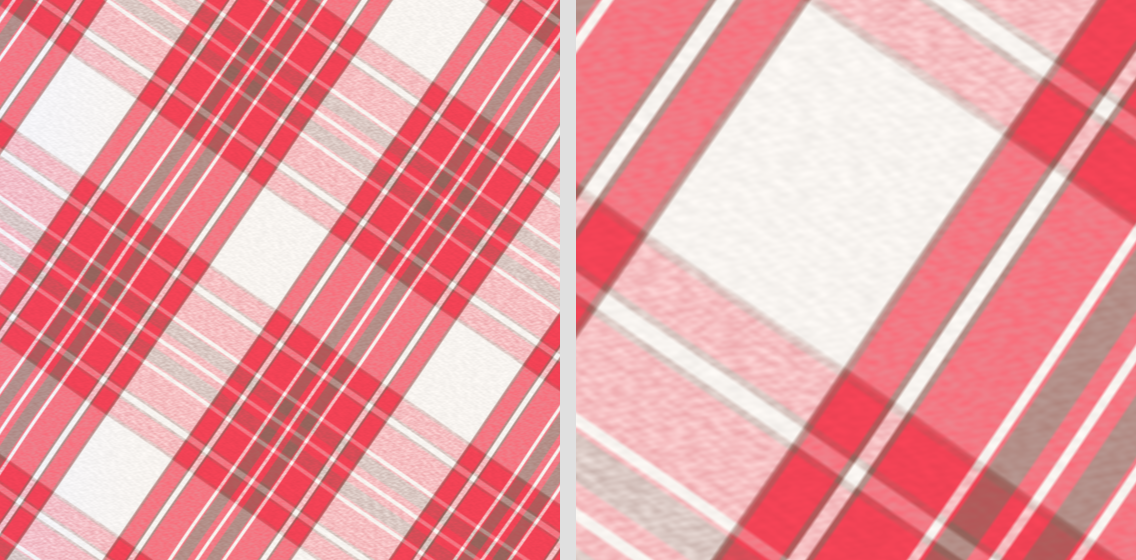
Left, the full canvas; right, a detail of the centre.
This pattern is drawn by a three.js fragment shader. Its source:

```glsl
// Woven red, white and brown check laid on a slant.
// One symmetric stripe sequence colours both the warp and the weft; the
// two are blended by thread coverage, which gradient noise makes uneven.

varying vec2 vUv;

const vec3 WHITE = vec3(0.97, 0.955, 0.94);
const vec3 RED = vec3(0.95, 0.26, 0.335);
const vec3 BROWN = vec3(0.59, 0.39, 0.36);

vec2 randomGradient(vec2 cell) {
  float angle = 6.2832 * fract(sin(dot(cell, vec2(127.1, 311.7))) * 43758.5);
  return vec2(cos(angle), sin(angle));
}

float gradientNoise(vec2 p) {
  vec2 i = floor(p);
  vec2 f = p - i;
  vec2 s = f * f * f * (f * (f * 6.0 - 15.0) + 10.0);
  vec2 e = vec2(1.0, 0.0);
  float bottom = mix(dot(randomGradient(i), f),
                     dot(randomGradient(i + e.xy), f - e.xy), s.x);
  float top = mix(dot(randomGradient(i + e.yx), f - e.yx),
                  dot(randomGradient(i + e.xx), f - e.xx), s.x);
  return mix(bottom, top, s.y);
}

// Coverage of a stripe centred at c with the given half width
float stripe(float d, float c, float halfWidth, float soft) {
  return 1.0 - smoothstep(-soft, soft, abs(d - c) - halfWidth);
}

// Thread colour across one repeat; the band is mirrored about its middle
vec3 threadColour(float t, float soft) {
  float d = abs(fract(t) - 0.5);
  vec3 colour = mix(WHITE, RED, stripe(d, 0.0, 0.328, soft));
  colour = mix(colour, BROWN, 0.75 * stripe(d, 0.326, 0.006, soft));
  colour = mix(colour, BROWN, stripe(d, 0.233, 0.020, soft));
  colour = mix(colour, WHITE, stripe(d, 0.233, 0.011, soft));
  colour = mix(colour, BROWN, stripe(d, 0.058, 0.025, soft));
  colour = mix(colour, WHITE, stripe(d, 0.096, 0.007, soft));
  return mix(colour, WHITE, stripe(d, 0.0, 0.007, soft));
}

void main() {
  // Cloth axes: x crosses the warp, y crosses the weft
  vec2 offset = vUv - vec2(0.482, 0.557);
  float c = cos(0.604);
  float s = sin(0.604);
  vec2 cloth = vec2(c * offset.x - s * offset.y, s * offset.x + c * offset.y);
  vec2 repeats = cloth / vec2(0.4193, 0.4935);
  vec2 soft = max(0.8 * fwidth(repeats), 0.003);

  // Slight drift of the threads
  repeats += 0.006 * vec2(gradientNoise(cloth * 5.0),
                          gradientNoise(cloth * 5.0 + 17.0));

  // Diagonal twill grain and fine cross threads
  vec2 twill = vec2(cloth.x + cloth.y, cloth.x - cloth.y);
  float grain = gradientNoise(twill * vec2(85.0, 210.0));
  float slub = gradientNoise(cloth * vec2(60.0, 230.0) + 40.0);

  vec3 warp = threadColour(repeats.x, soft.x);
  vec3 weft = threadColour(repeats.y, soft.y);
  vec3 colour = mix(weft, warp, 0.70 + 0.11 * grain + 0.08 * slub);
  colour *= 1.0 + 0.03 * grain + 0.03 * slub;

  // Cool tint towards the left edge
  float coolTint = 1.0 - smoothstep(0.0, 0.3, vUv.x);
  colour += coolTint * vec3(-0.015, 0.0, 0.035) * weft.r * warp.g;

  gl_FragColor = vec4(clamp(colour, 0.0, 1.0), 1.0);
}
```
